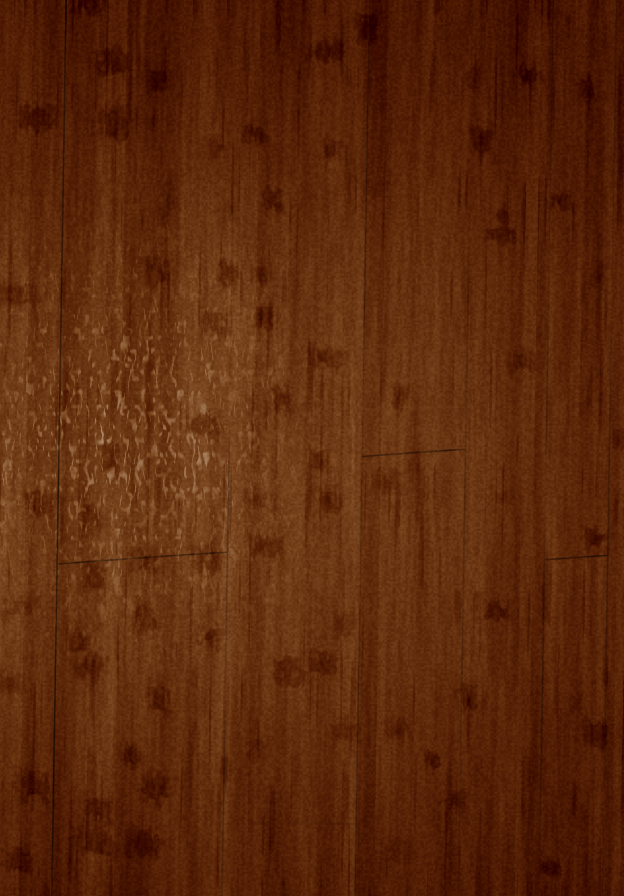
Give the GLSL for this texture, as a Shadertoy shader.

```glsl
#define PLANK_WIDTH 0.2146
#define PLANK_SHRINK 0.78
#define STRIPS 6.0
#define KNOT_CELL 0.068
#define KNOT_DEPTH 0.42
#define FIBRE_DEPTH 0.58
#define SLIT_DEPTH 0.24
#define GLINT_GAIN 0.62
#define GRAIN_GAIN 0.27
#define SEAM_HALF 0.0006

float hash(vec2 p) {
    vec3 q = fract(p.xyx * vec3(0.1031, 0.1030, 0.0973));
    q += dot(q, q.yzx + 33.33);
    return fract((q.x + q.y) * q.z);
}

float noise(vec2 p) {
    vec2 i = floor(p), f = fract(p);
    f = f * f * (3.0 - 2.0 * f);
    vec2 e = vec2(1.0, 0.0);
    return mix(mix(hash(i), hash(i + e), f.x),
               mix(hash(i + e.yx), hash(i + e.xx), f.x), f.y);
}

// Plank index along x; planks narrow toward the right
float plankCoord(float x) {
    float reach = PLANK_WIDTH / -log(PLANK_SHRINK);
    return log(1.0 - (x - 0.065) / reach) / log(PLANK_SHRINK);
}

// Long streaks along the boards, centred on zero
float fibres(vec2 p) {
    return 0.35 * noise(p * vec2(55.0, 3.0))
         + 0.33 * noise(p * vec2(140.0, 6.0) + 17.0)
         + 0.32 * noise(p * vec2(310.0, 22.0) + 41.0) - 0.5;
}

// Sparse, broken dark slits between fibres
float slits(vec2 p) {
    float fine = noise(p * vec2(260.0, 9.0) + 71.0);
    float gaps = noise(p * vec2(90.0, 28.0) + 13.0);
    return smoothstep(0.68, 0.9, fine) * smoothstep(0.3, 0.65, gaps);
}

// Cellular scatter of ragged dark bamboo nodes
float knots(vec2 p) {
    float ragged = noise(p * vec2(260.0, 45.0)) - 0.5;
    float torn = noise(p * vec2(120.0, 170.0) + 9.0) - 0.5;
    vec2 g = p / KNOT_CELL, cell = floor(g);
    float scale = mix(1.3, 0.95, p.x / 0.7);
    float mask = 0.0;
    for (int j = -1; j <= 1; j++)
    for (int i = -1; i <= 1; i++) {
        vec2 c = cell + vec2(i, j);
        vec2 rnd = vec2(hash(c + 3.7), hash(c + 59.2));
        float pick = hash(c + 91.4);
        vec2 size = scale * vec2(0.12 + 0.12 * rnd.y, 0.13 + 0.09 * rnd.x);
        vec2 d = (g - c - 0.5 - 0.75 * (rnd - 0.5)) / size;
        d.y += 0.4 * d.x * (pick - 0.5);
        float reach = pow(dot(d * d, d * d), 0.25);
        float blot = 1.0 - smoothstep(0.55, 1.3, reach + 1.1 * ragged + 0.8 * torn);
        mask = max(mask, blot * smoothstep(0.25, 0.8, pick));
    }
    return mask * (0.85 + 0.9 * ragged + 0.5 * torn);
}

float line(float dist, float aa) {
    return 1.0 - smoothstep(SEAM_HALF - aa * 0.5, SEAM_HALF + aa, abs(dist));
}

// Long seams fade in and out; short butt joints cross the even planks
float seams(vec2 p, float q, float aa) {
    float plank = floor(q), edge = floor(q + 0.5), odd = mod(plank, 2.0);
    float width = PLANK_WIDTH * pow(PLANK_SHRINK, q);
    float wear = noise(vec2(edge * 7.0, p.y * 9.0));
    float strength = edge == 0.0 ? 0.4 + 0.25 * wear : 0.32 * wear;
    float side = strength * line((q - edge) * width, aa);
    float joint = 0.43 + 0.065 * sin(1.25 * plank - 0.93) - 0.37 * odd;
    joint += 0.07 * (fract(q) - 0.5) * width * (1.0 - odd);
    float across = plank < 0.0 ? 0.0 : line(p.y - joint, aa);
    float broken = 0.4 + 0.6 * noise(p * 80.0);
    return max(side, mix(0.62, 0.12, odd) * across * broken);
}

// Dark brown to tan
vec3 woodColour(float tone) {
    float lit = max(tone, 0.0);
    return max(vec3(0.24 + 0.25 * tone,
                    0.05 + 0.185 * tone + 0.055 * lit * lit,
                    0.14 * lit * lit), 0.0);
}

void mainImage(out vec4 fragColor, in vec2 fragCoord) {
    float aa = 1.0 / iResolution.y;
    vec2 p = fragCoord * aa;
    vec2 board = vec2(p.x - 0.016 * (p.y - 0.45), p.y);
    float q = plankCoord(board.x);

    // Dim room light with a sheen at the left
    vec2 away = (p - vec2(0.22, 0.46)) / vec2(0.62, 0.49);
    vec2 off = (p - vec2(0.13, 0.52)) / vec2(0.18, 0.19);
    float sheen = exp(-dot(off, off));
    float tone = -0.01 + 0.83 * exp(-dot(away, away)) + 0.12 * sheen;

    // Bamboo strips, planks and fibres
    tone += 0.17 * (hash(vec2(floor(q * STRIPS), 7.0)) - 0.5);
    tone += 0.06 * (hash(vec2(floor(q), 23.0)) - 0.5);
    tone += FIBRE_DEPTH * fibres(board);
    tone -= SLIT_DEPTH * slits(board);
    tone -= KNOT_DEPTH * knots(board);

    // Short bright glints in the varnish, denser toward the sheen
    float wave = 0.0015 * sin(p.y * 170.0 + 5.0 * sin(p.x * 110.0));
    float ripple = noise(vec2(p.x + wave, p.y) * vec2(380.0, 130.0));
    float patchy = 0.5 + noise(p * vec2(60.0, 35.0));
    tone += GLINT_GAIN * sheen * patchy * (smoothstep(0.55, 0.95, ripple) - 0.2);

    // Fine speckle, then seams
    tone += GRAIN_GAIN * (noise(p * 460.0 + 5.0) - 0.5);
    vec3 colour = woodColour(tone);
    colour *= 1.0 - seams(board, q, aa);
    fragColor = vec4(colour, 1.0);
}
```
